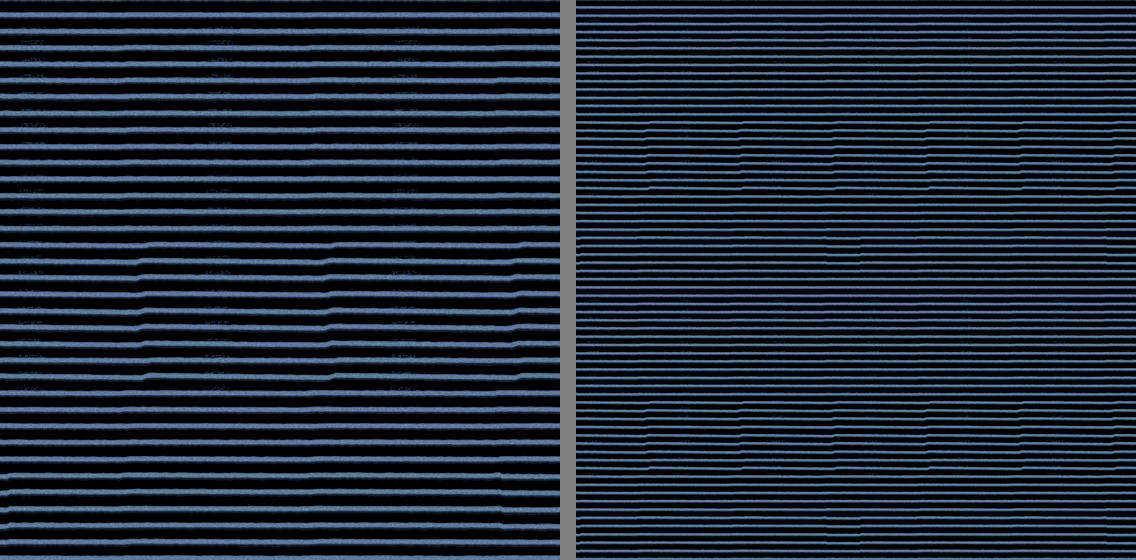
Left: one tile. Right: repeated 2 by 2.
Write a three.js fragment shader that draws this pattern.

```glsl
varying vec2 vUv;

const float ROWS = 34.0;
const float COLUMNS = 3.0;
const float SOFT = 0.04;

const vec3 GAP = vec3(0.0, 0.0, 0.006);
const vec3 FACE = vec3(0.37, 0.48, 0.62);
const vec3 FACE_EDGE = vec3(0.30, 0.39, 0.50);
const vec3 RIM = vec3(0.24, 0.29, 0.35);
const vec3 UNDERSIDE = vec3(0.13, 0.19, 0.28);
const vec3 SHADE = vec3(0.06, 0.095, 0.14);

float hash(vec2 p) {
  vec3 q = fract(p.xyx * vec3(0.1031, 0.1030, 0.0973));
  q += dot(q, q.yzx + 33.33);
  return fract((q.x + q.y) * q.z);
}

float cornerSlope(vec2 cell, vec2 offset, vec2 period) {
  float angle = 6.28318 * hash(mod(cell, period));
  return dot(vec2(cos(angle), sin(angle)), offset);
}

// Gradient noise that wraps after a whole number of cells
float noise(vec2 p, vec2 period) {
  vec2 i = floor(p);
  vec2 f = p - i;
  vec2 w = f * f * f * (f * (f * 6.0 - 15.0) + 10.0);
  vec2 e = vec2(1.0, 0.0);
  float low = mix(cornerSlope(i, f, period), cornerSlope(i + e, f - e, period), w.x);
  float high = mix(cornerSlope(i + e.yx, f - e.yx, period),
                   cornerSlope(i + e.xx, f - e.xx, period), w.x);
  return mix(low, high, w.y);
}

float band(float x, float low, float high, float soft) {
  return smoothstep(low - soft, low + soft, x)
       * (1.0 - smoothstep(high - soft, high + soft, x));
}

// Height shift of a slat: slow sag, then a short step back up
float slatShift(float x, float row) {
  float height = row / ROWS;
  float worn = band(height, 0.31, 0.57, 0.02);
  float amount = mix(0.05, 0.15, worn) * mix(0.3, 1.0, hash(vec2(row, 7.0)));
  float stepAt = mix(0.70, 0.80, worn) + 0.06 * (hash(vec2(row, 3.0)) - 0.5);
  float along = fract(x * COLUMNS - stepAt);
  float sag = 0.5 - along + smoothstep(0.95, 1.0, along);

  // Lowered joint near the side, on the lowest slats only
  float fromJoint = abs(fract(x - 0.455) - 0.5);
  float joint = (1.0 - smoothstep(0.056, 0.064, fromJoint)) * band(row, 0.5, 5.5, 0.1);
  return amount * sag - 0.1 * joint * hash(vec2(row, 11.0))
       + 0.06 * (hash(vec2(row, 19.0)) - 0.5);
}

// Faint ragged bracket remnants in the gaps above the slats
vec3 bracket(vec2 uv, float y, float row) {
  float height = row / ROWS;
  float x = fract(uv.x * COLUMNS);
  vec2 grid = vec2(60.0, ROWS * 5.0);
  float grain = noise(vec2(x, uv.y) * grid, grid);
  float fine = noise(vec2(x, uv.y) * grid * 2.0, grid * 2.0);
  float left = mix(0.092, 0.115, smoothstep(0.3, 0.95, height)) + 0.015 * fine;
  float top = mix(0.27, 0.46, hash(vec2(row, 23.0))) + 0.05 * grain;
  float inside = band(x, left, left + 0.13, 0.006) * band(y, 0.1, top, SOFT);
  float present = band(height, 0.29, 0.96, 0.005);
  float streak = band(y, top - 0.07, top, SOFT);
  float ragged = smoothstep(-0.25, 0.4, grain + 0.6 * fine + 0.2 * streak);
  float strength = mix(0.5, 1.0, hash(vec2(row, 31.0)));
  return inside * present * strength * ragged * vec3(0.11, 0.17, 0.26);
}

vec3 slatFace(vec2 uv, float y, float row) {
  vec2 grid = vec2(220.0, 272.0);
  float grain = noise(uv * grid, grid) + 0.6 * noise(uv * grid * 2.0, grid * 2.0);
  float tint = hash(vec2(row, 41.0)) - 0.5;
  vec3 color = mix(FACE_EDGE, FACE, band(y, -0.08, 0.14, 0.04));
  color += vec3(0.02, -0.015, 0.015) * tint;
  return color * (1.0 + 0.17 * grain);
}

void main() {
  float level = vUv.y * ROWS + 0.4;
  float row = mod(floor(level), ROWS);
  float cellY = fract(level) - 0.5;
  float y = cellY - slatShift(vUv.x, row);

  // Uneven slat outlines
  float roughTop = noise(vec2(vUv.x * 90.0, row + 0.5), vec2(90.0, ROWS));
  float roughLow = noise(vec2(vUv.x * 130.0, row + 0.3), vec2(130.0, ROWS));
  float top = 0.185 + 0.035 * roughTop;
  float faceLow = -0.115 + 0.04 * roughLow;
  float shadeLow = -0.225 - 0.05 * hash(vec2(row, 53.0)) + 0.07 * roughLow;

  // Layers from the gap to the lit face
  vec3 color = GAP + bracket(vUv, cellY, row);
  vec3 under = mix(SHADE, UNDERSIDE, smoothstep(-0.21, -0.12, y));
  color = mix(color, under, band(y, shadeLow, top, SOFT));
  color = mix(color, RIM, band(y, 0.0, top, SOFT));
  color = mix(color, slatFace(vUv, y, row), band(y, faceLow, top - 0.03, SOFT));

  gl_FragColor = vec4(color, 1.0);
}
```
